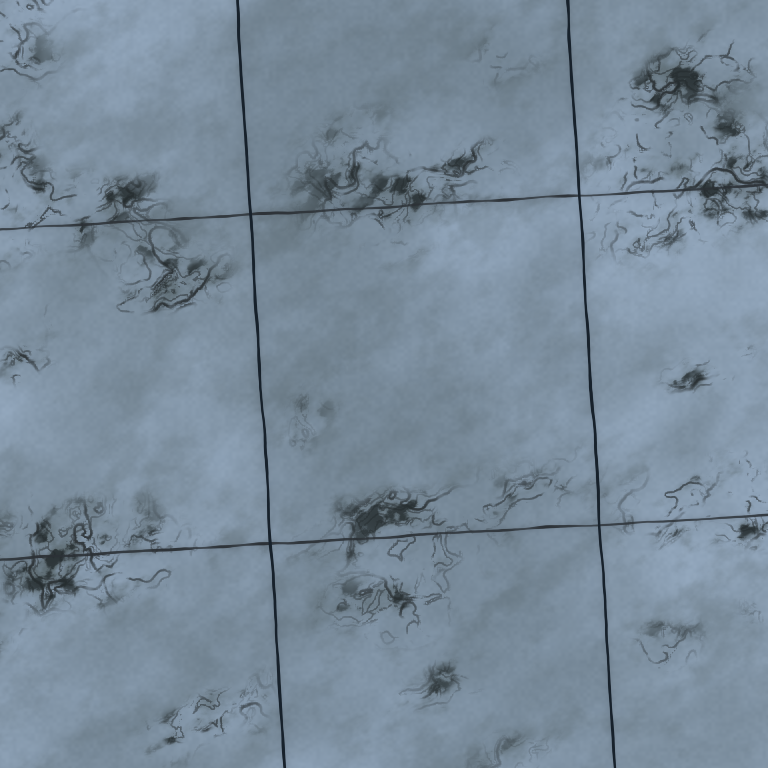
This texture is drawn by a Shadertoy shader. Its source:

```glsl
// Blue-grey marble tiles seen slightly skewed, three across and three down.
// A sheared grid gives the dark joints; noise gives the clouded stone, and
// contour lines of noise inside scattered patches give the branching veins.

float hash(vec2 p) {
    return fract(sin(dot(p, vec2(127.1, 311.7))) * 43758.5453);
}

float noise(vec2 p) {
    vec2 i = floor(p), f = fract(p);
    f = f * f * (3.0 - 2.0 * f);
    return mix(mix(hash(i), hash(i + vec2(1, 0)), f.x),
               mix(hash(i + vec2(0, 1)), hash(i + vec2(1, 1)), f.x), f.y);
}

float fbm(vec2 p) {
    float sum = 0.0, amp = 0.5;
    for (int i = 0; i < 5; i++) {
        sum += amp * noise(p);
        p = mat2(1.6, 1.2, -1.2, 1.6) * p + 7.3;
        amp *= 0.5;
    }
    return sum / 0.97;
}

// Crooked line of even width (in canvas units) along the noise's middle value
float vein(vec2 p, float width) {
    float f = 0.75 * noise(p) + 0.25 * noise(p * 2.7 + 9.0) - 0.5;
    float slope = length(vec2(dFdx(f), dFdy(f))) * iResolution.y;
    float dist = abs(f) / max(slope, 2.0);
    return 1.0 - smoothstep(0.2 * width, width + 0.5 / iResolution.y, dist);
}

// Soft patches that hold the veins: one long patch on each cross joint and
// three smaller ones strewn over each tile, weaker in the middle column
float patches(vec2 g) {
    float sum = 0.0;
    for (int i = 0; i < 36; i++) {
        vec2 tile = vec2(i % 3 - 1, (i / 3) % 3 - 1);
        vec2 seed = tile + float(i) * 3.7;
        vec2 centre = tile + 0.1 + 0.8 * vec2(hash(seed), hash(seed + 5.1));
        vec2 size = mix(vec2(0.10, 0.07), vec2(0.22, 0.12), hash(seed + 8.9));
        float strength = mix(0.35, 0.85, hash(seed + 1.7));
        if (i < 9) {
            centre = tile + vec2(0.4, 0.97);
            size = vec2(0.33, 0.12);
            strength = 0.95;
        }
        if (tile.x == 0.0) strength *= 0.6;
        vec2 d = (g - centre) / size;
        d.y += 0.4 * d.x * float(i >= 9);
        sum += strength * exp(-dot(d, d));
    }
    return min(sum, 1.0);
}

// Joint coverage from the distance to the nearest grid line
float joint(float dist, float halfWidth) {
    float px = 0.6 / iResolution.y;
    return 1.0 - smoothstep(halfWidth - px, halfWidth + px, dist);
}

void mainImage(out vec4 fragColor, in vec2 fragCoord) {
    vec2 uv = fragCoord / iResolution.xy;
    float down = 1.0 - uv.y;

    // Sheared grid; joints lie on whole numbers and waver a little
    vec2 g = vec2(uv.x - 0.3086 - 0.062 * down, down - 0.298 + 0.057 * uv.x) / 0.43;
    vec2 waver = vec2(fbm(vec2(down * 16.0, 3.0)), fbm(vec2(uv.x * 18.0, 9.0))) - 0.5;
    vec2 lines = g + 0.009 * waver;
    vec2 toJoint = abs(lines - floor(lines + 0.5)) * 0.43;

    // Clouded stone, drawn out along a rising diagonal
    vec2 slant = mat2(0.88, 0.47, -0.47, 0.88) * vec2(g.x, -g.y);
    slant = vec2(0.88 * g.x - 0.47 * g.y, 0.47 * g.x + 0.88 * g.y);
    float cloud = 0.7 * fbm(slant * vec2(1.6, 2.4) + 4.0) + 0.3 * fbm(slant * vec2(5.0, 8.0) + 21.0);
    vec3 col = mix(vec3(0.465, 0.535, 0.595), vec3(0.565, 0.645, 0.73),
                   smoothstep(0.28, 0.74, cloud));
    col += 0.014 * (hash(floor(lines) + 0.5) - 0.5);
    col += 0.024 * (noise(uv * 210.0) - 0.5);

    // Patch edges and vein paths are bent by noise
    vec2 bend = vec2(fbm(g * 5.0), fbm(g * 5.0 + 13.0)) - 0.5;
    float patchMask = patches(g + 0.25 * bend);
    vec2 p = slant + 0.22 * bend
           + 0.05 * (vec2(noise(g * 24.0), noise(g * 24.0 + 31.0)) - 0.5);

    // Grey-green smudges, faint on open stone and strong in the patches
    float blotch = fbm(slant * vec2(7.0, 10.0) + 17.0);
    float speck = fbm(slant * vec2(18.0, 26.0) + 5.0);
    float smudge = smoothstep(0.42, 0.72, 0.6 * blotch + 0.4 * speck);
    col = mix(col, vec3(0.31, 0.36, 0.37), smudge * (0.16 + 0.7 * patchMask));

    // Branching veins: a few long ones and a web of broken twigs
    float inside = smoothstep(0.12, 0.6, patchMask);
    float longVein = vein(p * vec2(5.0, 8.0), 0.0028) * smoothstep(0.36, 0.56, blotch);
    float twigs = vein(p * vec2(12.0, 17.0) + 40.0, 0.0019) * smoothstep(0.4, 0.58, speck);
    float web = vein(p * vec2(23.0, 29.0) + 70.0, 0.0015) * smoothstep(0.42, 0.6, blotch);
    float veins = max(longVein, max(0.75 * twigs, 0.6 * web)) * inside;
    col = mix(col, vec3(0.15, 0.17, 0.18), 0.85 * veins);

    // Dark knots where the smudges gather
    float knot = smoothstep(0.53, 0.68, speck) * smoothstep(0.45, 0.6, blotch);
    col = mix(col, vec3(0.14, 0.17, 0.18), 0.8 * knot * inside);

    // Joints: crisp dark uprights, thinner and browner cross lines
    float wear = noise(uv * 38.0);
    col *= 1.0 - 0.10 * exp(-min(toJoint.x, toJoint.y) * 220.0);
    col = mix(col, vec3(0.17, 0.19, 0.21),
              joint(toJoint.y, 0.0010 + 0.0011 * wear) * (0.7 + 0.3 * wear));
    col = mix(col, vec3(0.09, 0.13, 0.17), joint(toJoint.x, 0.0014 + 0.0008 * wear));

    fragColor = vec4(col, 1.0);
}
```
